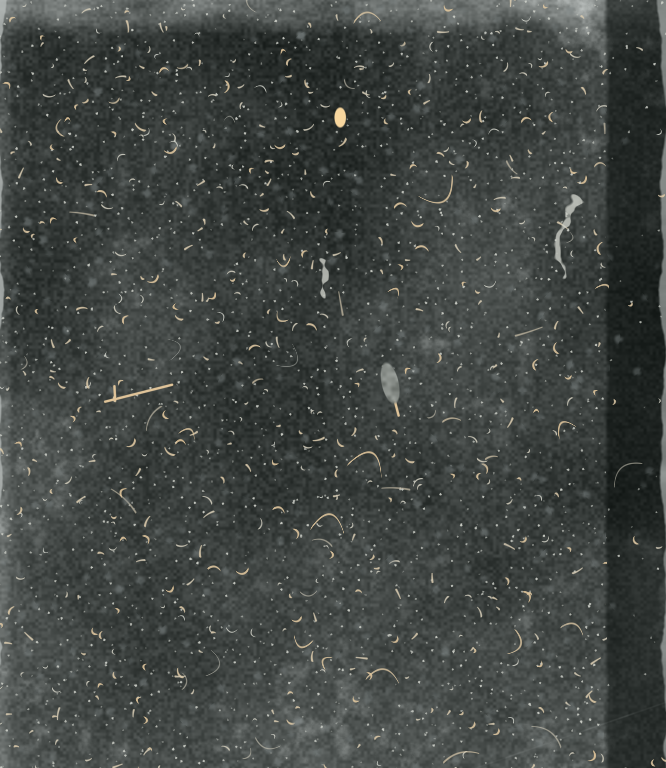
Write a WebGL 1 fragment shader that draws this texture.

```glsl
precision highp float;
// A dark weathered slate strewn with pale dust, chips and curved plant fibres.
// Layered value noise makes the stone; rotated jittered grids scatter the debris;
// worn pale rims, a shadow band and a few larger flakes finish it.
uniform vec2 u_resolution;

const vec3 TINT = vec3(-0.010, 0.010, 0.002);
const vec3 CHALK = vec3(0.80, 0.81, 0.78);
const vec3 STRAW = vec3(0.88, 0.77, 0.60);
const vec3 HAZE = vec3(0.50, 0.53, 0.53);
const vec3 FLAKE = vec3(0.55, 0.57, 0.55);
const vec3 SEED = vec3(0.97, 0.84, 0.62);
const float STONE = 0.262;       // mean brightness of the slate
const float MOTTLE = 0.26;       // strength of the broad clouds
const float GRAIN = 0.11;        // strength of the fine grain
const float BAND_WIDTH = 0.079;  // shadow band, measured from the right
const float BAND_SHADE = 0.56;
const float BAND_DEBRIS = 0.2;   // debris left inside the band

float hash(vec2 p) {
  return fract(sin(dot(p, vec2(127.1, 311.7))) * 43758.5453);
}

float noise(vec2 p) {
  vec2 i = floor(p), f = fract(p);
  f = f * f * (3.0 - 2.0 * f);
  return mix(mix(hash(i), hash(i + vec2(1.0, 0.0)), f.x),
             mix(hash(i + vec2(0.0, 1.0)), hash(i + 1.0), f.x), f.y);
}

float fbm(vec2 p) {
  float sum = 0.0, amp = 0.5;
  for (int i = 0; i < 5; i++) {
    sum += amp * noise(p);
    p = p * 2.03 + 17.3;
    amp *= 0.5;
  }
  return sum;
}

vec2 rotate(vec2 p, float a) {
  float c = cos(a), s = sin(a);
  return vec2(c * p.x - s * p.y, s * p.x + c * p.y);
}

float segment(vec2 p, vec2 a, vec2 b) {
  vec2 ab = b - a;
  return length(p - a - ab * clamp(dot(p - a, ab) / dot(ab, ab), 0.0, 1.0));
}

// Coverage of a shape at distance d, with an edge of softness s
float cover(float d, float s) {
  return 1.0 - smoothstep(-s, s, d);
}

// One bent, tapered fibre per grid cell; x = coverage, y = random tone
vec2 fibres(vec2 p, float cell, float share, float reach, float width, float bend, float soft, float seed) {
  vec2 g = rotate(p, seed) / cell + seed * 7.0;
  vec2 id = floor(g);
  float pick = hash(id + seed);
  vec2 jitter = vec2(hash(id + seed + 3.1), hash(id + seed + 5.7)) - 0.5;
  float size = hash(id + seed + 9.2);
  float tone = hash(id + seed + 13.4);
  vec2 q = rotate(fract(g) - 0.5 - jitter * 0.5, 6.283 * hash(id + seed + 21.8)) * cell;
  float halfLen = reach * mix(0.25, 1.0, size * size);
  q.y += bend * (tone - 0.5) * (q.x * q.x / halfLen - 0.4 * halfLen);
  float taper = mix(1.0, 0.5, clamp(0.5 + 0.5 * q.x / halfLen, 0.0, 1.0));
  float d = length(vec2(max(abs(q.x) - halfLen, 0.0), q.y)) - width * taper * mix(0.6, 1.2, tone);
  return vec2(cover(d, soft) * step(pick, share), tone);
}

void main() {
  vec2 p = gl_FragCoord.xy / u_resolution.y;
  float px = 0.75 / u_resolution.y;
  float right = u_resolution.x / u_resolution.y - p.x;
  float top = 1.0 - p.y;

  // Slate: clouds, vertical wipe streaks, grain and powdery mist
  float cloud = fbm(p * 5.0 + 2.0);
  float streak = noise(vec2(p.x * 70.0, p.y * 4.0)) - 0.5;
  float fine = noise(p * 250.0) - 0.5;
  float mist = smoothstep(0.52, 0.85, fbm(p * 38.0)) * smoothstep(0.3, 0.65, cloud);
  float v = STONE + MOTTLE * (cloud - 0.48) + 0.025 * streak + GRAIN * fine;
  v += 0.16 * mist + 0.035 * (0.5 - p.y);
  v -= 0.03 * smoothstep(0.25, 0.05, abs(top - 0.15));

  // Shadow band and worn rims
  float band = cover(right - BAND_WIDTH + 0.003 * noise(p * 20.0), 0.004);
  v *= mix(1.0, BAND_SHADE, band);
  float wear = fbm(p * vec2(16.0, 34.0) + 8.0);
  v += 0.28 * smoothstep(0.055, 0.0, top - 0.035 * (wear - 0.5)) * (0.35 + wear) * (1.0 - 0.6 * band);
  v += 0.12 * smoothstep(0.022, 0.0, p.x);
  float edgeNoise = fbm(vec2(3.0, p.y * 13.0));
  v = mix(v, 0.42 + 0.2 * wear, cover(right - 0.026 * (edgeNoise - 0.28), 0.002));
  v = mix(v, 0.72, 0.8 * cover(p.x - 0.03 * (edgeNoise - 0.46), 0.0015));
  vec3 col = vec3(v) + TINT;

  // Faint scratch across the lower right corner
  float scratch = segment(p, vec2(0.62, 0.0), vec2(0.88, 0.09));
  col += 0.09 * cover(scratch - 0.001, 0.0012) * noise(p * 60.0);

  // Scattered debris, from blurred spots to long fibres
  float keep = mix(1.0, BAND_DEBRIS, band);
  for (int i = 0; i < 3; i++) {
    float s = float(i) * 1.37 + 0.4;
    vec2 spot = fibres(p, 0.034, 0.35 * keep, 0.0015, 0.0048, 0.0, 0.003, s + 0.2);
    col = mix(col, HAZE, spot.x * (0.12 + 0.38 * spot.y * spot.y));
    vec2 dust = fibres(p, 0.019, 0.3 * keep, 0.0008, 0.0014, 0.0, px, s + 0.5);
    col = mix(col, CHALK, dust.x * (0.35 + 0.6 * dust.y));
    vec2 chip = fibres(p, 0.036, 0.26 * keep, 0.0075, 0.0015, 1.2, px, s + 0.8);
    col = mix(col, mix(CHALK, STRAW, chip.y), chip.x * 0.9);
    vec2 strand = fibres(p, 0.105, 0.22 * keep, 0.025, 0.0014, 2.2, px, s + 1.1);
    col = mix(col, mix(CHALK, STRAW, strand.y), strand.x * (0.45 + 0.45 * strand.y));
  }

  // Ragged lint
  vec2 w = p + 0.018 * (vec2(noise(p * 45.0), noise(p * 45.0 + 31.0)) - 0.5);
  float lint = min(segment(w, vec2(0.414, 0.665), vec2(0.423, 0.614)),
                   min(segment(w, vec2(0.755, 0.742), vec2(0.730, 0.700)),
                       segment(w, vec2(0.730, 0.700), vec2(0.733, 0.635))));
  col = mix(col, CHALK, 0.8 * cover(lint - 0.008 * noise(p * 110.0) + 0.001, 0.0015));

  // Straw, papery flake with its stalk, and one seed
  float straw = segment(p, vec2(0.137, 0.477), vec2(0.224, 0.499));
  straw = min(straw, segment(p, vec2(0.150, 0.479), vec2(0.149, 0.497)));
  straw = min(straw, segment(p, vec2(0.514, 0.478), vec2(0.519, 0.459)));
  col = mix(col, STRAW, cover(straw - 0.0016, px));
  vec2 f = rotate(p - vec2(0.508, 0.501), -0.22);
  float flake = (length(f / vec2(0.011, 0.027)) - 1.0) * 0.011;
  col = mix(col, FLAKE + 0.2 * (noise(p * 160.0) - 0.5), 0.9 * cover(flake, px));
  float seed = (length((p - vec2(0.443, 0.847)) / vec2(0.0075, 0.013)) - 1.0) * 0.0075;
  col = mix(col, SEED, cover(seed, px));

  gl_FragColor = vec4(clamp(col, 0.0, 1.0), 1.0);
}
```
